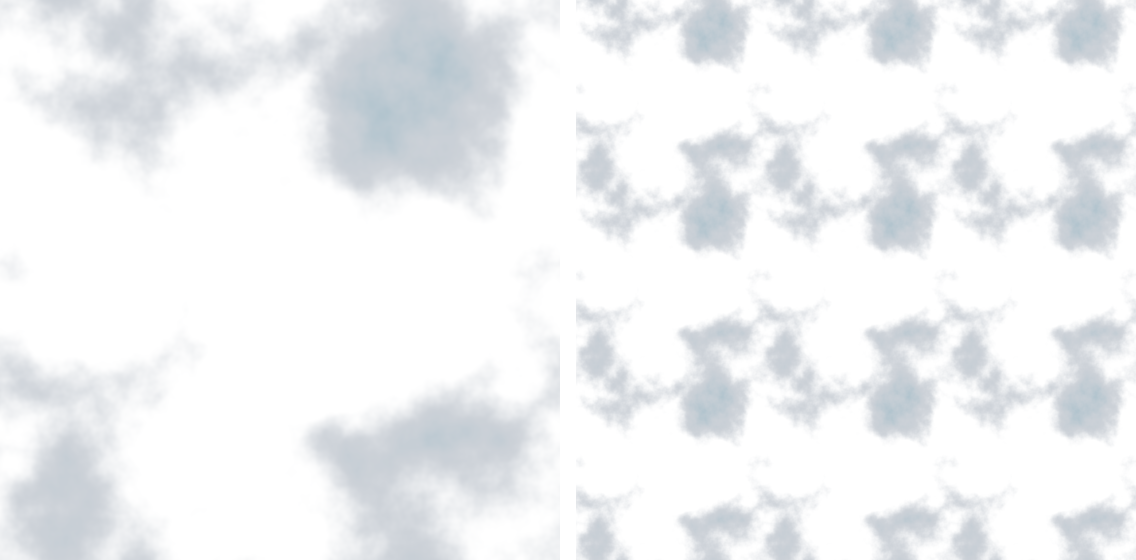
Left, the tile; right, the same tile 3 across and 3 down.
This texture is drawn by a WebGL 1 fragment shader. Its source:

```glsl
precision highp float;
// Soft blue-grey clouds drifting around a clear white opening, tiling on all sides.
uniform vec2 u_resolution;

const float TAU = 6.2831853;
const int OCTAVES = 6;

float hash(vec2 cell, float seed) {
  vec3 p = fract(vec3(cell.xyx + seed) * vec3(0.1031, 0.1030, 0.0973));
  p += dot(p, p.yzx + 33.33);
  return fract((p.x + p.y) * p.z);
}

// Slope of a random direction at a lattice corner, wrapped to the period
float cornerSlope(vec2 corner, vec2 offset, float period, float seed) {
  float angle = TAU * hash(mod(corner, period), seed);
  return dot(vec2(cos(angle), sin(angle)), offset);
}

// Gradient noise that repeats after a whole number of cells
float tileNoise(vec2 p, float period, float seed) {
  vec2 cell = floor(p);
  vec2 f = p - cell;
  vec2 fade = f * f * f * (f * (f * 6.0 - 15.0) + 10.0);
  vec2 right = vec2(1.0, 0.0);
  vec2 up = vec2(0.0, 1.0);
  float low = mix(cornerSlope(cell, f, period, seed),
                  cornerSlope(cell + right, f - right, period, seed), fade.x);
  float high = mix(cornerSlope(cell + up, f - up, period, seed),
                   cornerSlope(cell + 1.0, f - 1.0, period, seed), fade.x);
  return mix(low, high, fade.y);
}

// Layered noise: broad billows down to fine wisps
float billows(vec2 uv, float basePeriod, float gain, float seed) {
  float sum = 0.0;
  float weight = 0.42;
  float period = basePeriod;
  for (int i = 0; i < OCTAVES; i++) {
    float layer = float(i);
    vec2 shift = vec2(0.37, 0.61) * (layer + 1.0);
    sum += weight * tileNoise(uv * period + shift, period, seed + layer * 17.0);
    weight *= gain;
    period *= 2.0;
  }
  return sum;
}

// Gathers cloud along the horizontal and vertical borders
float borderBias(vec2 uv, float bandHeight) {
  return 0.15 * cos(TAU * (uv.y - bandHeight)) + 0.07 * cos(TAU * uv.x);
}

vec3 cloudColor(float density) {
  vec3 white = vec3(1.0);
  vec3 grey = vec3(0.80, 0.82, 0.845);
  vec3 blue = vec3(0.65, 0.745, 0.79);
  vec3 color = mix(white, grey, smoothstep(-0.02, 0.19, density));
  return mix(color, blue, smoothstep(0.16, 0.44, density));
}

void main() {
  vec2 uv = gl_FragCoord.xy / u_resolution;
  float density = borderBias(uv, 0.94) + billows(uv, 3.0, 0.5, 5.0);
  gl_FragColor = vec4(cloudColor(density), 1.0);
}
```
